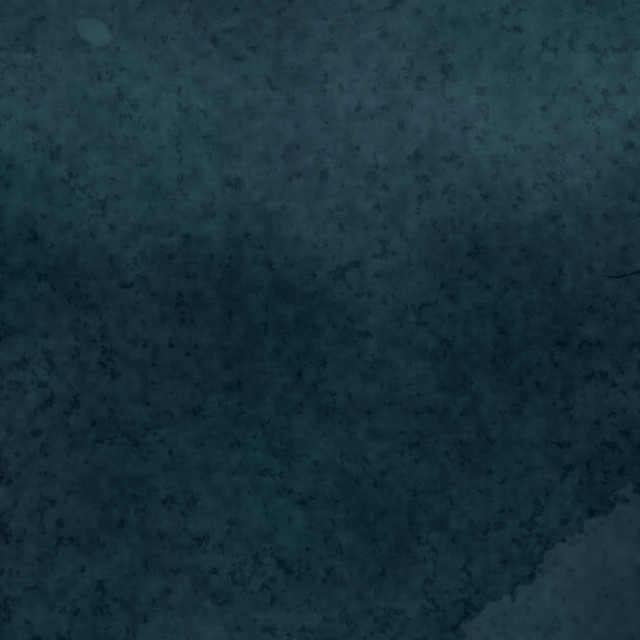
This texture is drawn by a Shadertoy shader. Its source:

```glsl
float hash(vec2 p) {
    return fract(sin(dot(p, vec2(127.1, 311.7))) * 43758.5453);
}

float noise(vec2 p) {
    vec2 cell = floor(p), f = fract(p);
    f = f * f * (3.0 - 2.0 * f);
    float low = mix(hash(cell), hash(cell + vec2(1, 0)), f.x);
    float high = mix(hash(cell + vec2(0, 1)), hash(cell + vec2(1, 1)), f.x);
    return mix(low, high, f.y);
}

// Layered noise centred on zero
float fbm(vec2 p) {
    float sum = 0.0, amp = 0.5;
    for (int i = 0; i < 4; i++) {
        sum += amp * (noise(p) - 0.5);
        p = mat2(0.8, 0.6, -0.6, 0.8) * p * 2.03 + 17.3;
        amp *= 0.6;
    }
    return sum;
}

// Sparse round specks, one candidate per cell
float specks(vec2 uv) {
    float mask = 0.0;
    vec2 p = uv * 14.0;
    for (int y = -1; y <= 1; y++)
    for (int x = -1; x <= 1; x++) {
        vec2 cell = floor(p) + vec2(x, y);
        vec2 centre = cell + vec2(hash(cell + 3.1), hash(cell + 8.7));
        float radius = 0.05 + 0.09 * hash(cell + 5.9);
        float dist = length(p - centre) + 0.25 * fbm(p * 5.0);
        mask = max(mask, step(0.9, hash(cell)) * smoothstep(radius, radius * 0.3, dist));
    }
    return mask;
}

void mainImage(out vec4 fragColor, in vec2 fragCoord) {
    vec2 uv = fragCoord / iResolution.xy;
    float clouds = fbm(uv * 5.0 + 2.0);

    // Pale band near the top fading into a dark lower half
    float height = uv.y + 0.25 * fbm(uv * 3.0 + 40.0);
    float tone = 0.33 + 0.44 * smoothstep(0.48, 0.84, height);
    tone -= 0.14 * smoothstep(0.84, 1.0, uv.y);
    tone -= 0.10 * pow(abs(2.0 * uv.x - 1.0), 2.0);
    tone += 0.45 * clouds;

    // Water stains with a ragged edge and a dark rim
    float ragged = 0.10 * fbm(uv * 9.0 + 6.0) + 0.035 * fbm(uv * 38.0);
    float corner = 0.75 * (uv.y - 0.85 * (uv.x - 0.72));
    float pool = length((uv - vec2(0.31, 0.0)) * vec2(0.8, 1.0)) - 0.055;
    float edge = min(corner, pool) + ragged;
    float stain = smoothstep(0.004, -0.004, edge);
    float strength = smoothstep(0.2, 0.8, uv.x);
    tone += stain * mix(0.07, 0.19, strength);
    tone -= (1.0 - stain) * 0.15 * strength * exp(-22.0 * max(edge, 0.0));

    // Mottled grain, dark flecks and horizontal fibres
    float grain = fbm(uv * vec2(62.0, 56.0));
    float flecks = smoothstep(0.08, 0.28, fbm(uv * vec2(75.0, 65.0) + 90.0) + 0.2 * clouds);
    float fibres = noise(uv * vec2(45.0, 270.0)) - 0.5;
    float roughness = 1.0 - 0.4 * stain;
    tone += roughness * (0.48 * grain - 0.27 * flecks + 0.07 * fibres);
    tone -= 0.2 * specks(uv);

    // Pale chip near the top left
    vec2 chip = mat2(0.84, 0.54, -0.54, 0.84) * (uv - vec2(0.148, 0.95));
    float chipDist = length(chip * vec2(0.6, 1.0)) + 0.008 * fbm(uv * 60.0);
    tone = mix(tone, 0.95 + 0.2 * grain, 0.75 * smoothstep(0.021, 0.016, chipDist));

    // Hairline scratch at the right edge
    float bend = uv.y - 0.567 - 4.0 * pow(uv.x - 0.955, 2.0) + 0.006 * fbm(uv * 30.0);
    tone -= 0.35 * smoothstep(0.003, 0.0005, abs(bend)) * smoothstep(0.91, 0.97, uv.x);

    // Deep navy to dusty teal, with drifting hue
    vec3 color = mix(vec3(0.033, 0.112, 0.162), vec3(0.20, 0.32, 0.36), clamp(tone, -0.15, 1.15));
    color += vec3(-0.035, 0.015, -0.005) * (fbm(uv * 4.0 + 70.0) + 0.3 * fbm(uv * 25.0));
    color += vec3(0.016, 0.0, 0.004) * stain * strength;
    fragColor = vec4(clamp(color, 0.0, 1.0), 1.0);
}
```
